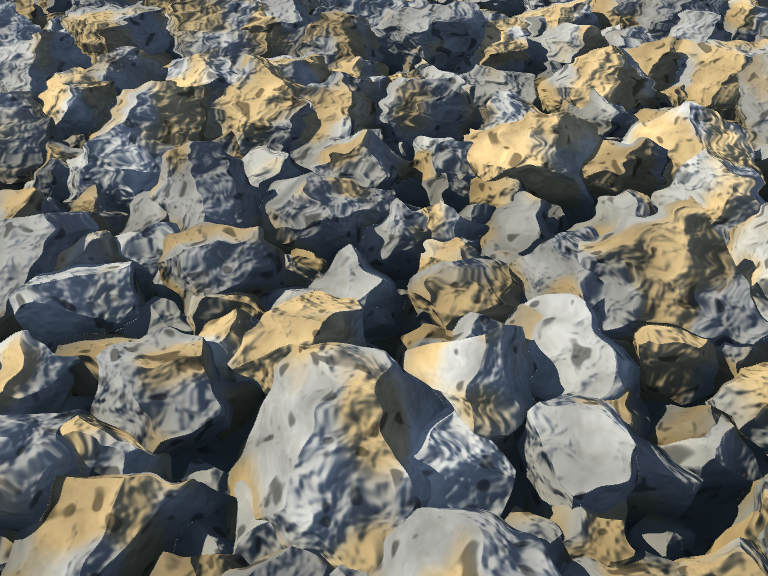
Reproduce this texture procedurally as a Shadertoy shader.

```glsl
// Sunlit heap of angular grey gravel, seen at a slant and receding upward
#define CAMERA_HEIGHT 4.4
#define PITCH 0.73
#define FOCAL 1.2
#define FACETS 12
#define SAMPLES 3
#define ROUGHNESS 0.24
#define EDGE_WOBBLE 0.13
#define SUN_DIR normalize(vec3(-0.66, 0.16, 0.62))
#define DEEP_COLOR vec3(0.07, 0.095, 0.115)
#define SHADE_COLOR vec3(0.27, 0.31, 0.37)
#define SUN_COLOR vec3(0.53, 0.47, 0.36)
#define RUST_TINT vec3(1.08, 0.97, 0.76)

struct Hit { float t; vec3 normal; vec3 id; };

vec3 hash33(vec3 p) {
    p = fract(p * vec3(0.1031, 0.1030, 0.0973));
    p += dot(p, p.yxz + 33.33);
    return fract((p.xxy + p.yxx) * p.zyx);
}

float noise(vec3 p) {
    vec3 i = floor(p), f = fract(p);
    f = f * f * (3.0 - 2.0 * f);
    vec4 corner;
    for (int k = 0; k < 4; k++) {
        vec3 c = i + vec3(0.0, float(k & 1), float(k >> 1));
        corner[k] = mix(hash33(c).x, hash33(c + vec3(1, 0, 0)).x, f.x);
    }
    return mix(mix(corner.x, corner.y, f.y), mix(corner.z, corner.w, f.y), f.z);
}

float fbm(vec3 p) {
    float sum = 0.0, amp = 0.5;
    for (int k = 0; k < 4; k++) {
        sum += amp * noise(p);
        p = p.yzx * 2.13 + 5.7;
        amp *= 0.5;
    }
    return sum;
}

// One convex stone: a sphere cut by randomly tilted planes
void hitStone(vec3 ro, vec3 rd, vec3 id, vec3 centre, vec3 axes, float radius, inout Hit hit) {
    vec3 o = ro - centre;
    float b = dot(o, rd), disc = b * b - dot(o, o) + radius * radius;
    if (disc < 0.0) return;
    float near = -b - sqrt(disc), far = -b + sqrt(disc);
    if (far < 0.0 || near > hit.t) return;
    vec3 normal = normalize(o + rd * near);
    for (int k = 0; k < FACETS; k++) {
        vec3 h = hash33(id + vec3(0.0, 0.0, 7.0 * float(k + 1)));
        float z = 1.0 - (2.0 * float(k) + 1.0) / float(FACETS);
        float a = 2.4 * float(k) + id.x * 1.7 + id.y * 2.9;
        vec3 n = normalize(vec3(sqrt(1.0 - z * z) * vec2(cos(a), sin(a)), z) + 0.8 * (h - 0.5));
        float slope = dot(n, rd);
        float t = (radius * length(n * axes) * mix(0.6, 0.92, h.x) - dot(n, o)) / slope;
        if (slope > 0.0) far = min(far, t);
        else if (t > near) { near = t; normal = n; }
    }
    if (near < far && near > 0.001 && near < hit.t) hit = Hit(near, normal, id);
}

// Big stones on a jittered grid, with a finer layer filling the gaps
void traceHeap(vec3 ro, vec3 rd, inout Hit hit) {
    for (int layer = 0; layer < 2; layer++) {
        float size = layer == 0 ? 1.0 : 0.5;
        vec3 mid = ro + rd * ((0.35 * size - ro.z) / rd.z);
        for (int j = -3; j <= 2; j++)
        for (int i = -2; i <= 2; i++) {
            vec2 cell = floor(mid.xy / size) + vec2(i, j);
            vec3 id = vec3(cell, 3.0 + 200.0 * float(layer));
            vec3 h = hash33(id), g = hash33(id + vec3(0, 0, 101));
            vec3 centre = size * vec3(cell + 0.5 + 0.6 * (h.xy - 0.5), mix(0.05, 0.4, h.z));
            float radius = size * mix(0.55, 1.05, g.x * g.x);
            hitStone(ro, rd, id, centre, mix(vec3(0.7), vec3(1.08), g.yzx), radius, hit);
        }
    }
}

vec3 shade(vec3 p, Hit hit) {
    // Rough surface
    vec3 q = p * 3.2 + hit.id * 1.37;
    float grain = fbm(q);
    vec2 e = vec2(0.06, 0.0);
    vec3 grad = (vec3(fbm(q + e.xyy), fbm(q + e.yxy), fbm(q + e.yyx)) - grain) * 3.2 / e.x;
    grad -= hit.normal * dot(grad, hit.normal);
    vec3 n = normalize(hit.normal - ROUGHNESS * grad);

    // Sun with cast shadows, and sky light that fades in the gaps
    Hit blocker = Hit(1e3, vec3(0), vec3(0));
    traceHeap(p + hit.normal * 0.004, SUN_DIR, blocker);
    float sun = smoothstep(-0.02, 0.75, dot(n, SUN_DIR)) * step(1e2, blocker.t);
    float sky = smoothstep(0.0, 0.75, p.z) * (0.65 + 0.35 * n.z);
    vec3 col = mix(DEEP_COLOR, SHADE_COLOR, sky) + SUN_COLOR * sun;

    // Stone tint, rust patches, grain and pits
    vec3 tone = hash33(hit.id + vec3(0, 0, 151));
    float rust = smoothstep(0.45, 0.75, noise(q * 0.8 + 9.0) + 0.5 * (tone.x - 0.5));
    float pits = smoothstep(0.74, 0.86, noise(q * 3.1));
    col *= mix(vec3(0.97, 1.0, 1.04), RUST_TINT, rust);
    return col * mix(0.86, 1.12, tone.y) * (0.72 + 0.6 * grain) * (1.0 - 0.4 * pits);
}

void mainImage(out vec4 fragColor, in vec2 fragCoord) {
    vec3 eye = vec3(40.0, 20.0, CAMERA_HEIGHT);
    vec3 forward = vec3(0.0, cos(PITCH), -sin(PITCH));
    vec3 up = vec3(0.0, sin(PITCH), cos(PITCH));
    vec3 col = vec3(0.0);
    for (int s = 0; s < SAMPLES; s++) {
        vec2 jitter = fract(float(s) * vec2(0.7549, 0.5698) + 0.25) - 0.5;
        vec2 uv = (fragCoord + jitter - 0.5 * iResolution.xy) / iResolution.y;
        vec3 rd = normalize(forward * FOCAL + up * uv.y + vec3(uv.x, 0.0, 0.0));

        // Bend the ray a little for chipped outlines
        float reach = (0.35 - eye.z) / rd.z;
        vec3 w = (eye + rd * reach) * 5.0;
        vec2 wobble = vec2(noise(w), noise(w + 31.0)) - 0.5;
        rd = normalize(rd + EDGE_WOBBLE / reach * (vec3(wobble.x, 0.0, 0.0) + up * wobble.y));

        Hit hit = Hit(-eye.z / rd.z, vec3(0, 0, 1), vec3(0));
        traceHeap(eye, rd, hit);
        col += shade(eye + rd * hit.t, hit);
    }
    fragColor = vec4(clamp(col / float(SAMPLES), 0.0, 1.0), 1.0);
}
```
